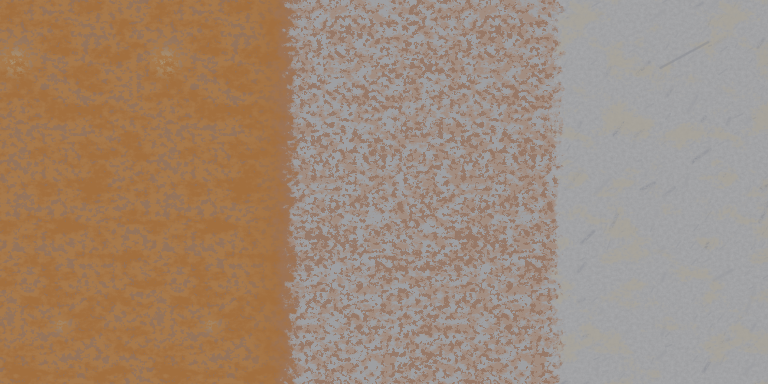
Give the GLSL for this texture, as a WebGL 2 fragment shader.

```glsl
#version 300 es
precision highp float;
// Weathered metal in three stages: full rust, speckled corrosion, scuffed bare steel.
uniform vec2 u_resolution;
out vec4 outColor;

// Layout, in units of canvas height
const float RUST_EDGE = 0.755;
const float STEEL_EDGE = 1.447;
const float TILE = 0.39;
const float RAGGED = 0.035;

// Palette
const vec3 RUST = vec3(0.655, 0.475, 0.295);
const vec3 RUST_DEEP = vec3(0.635, 0.435, 0.245);
const vec3 RUST_MAUVE = vec3(0.555, 0.445, 0.385);
const vec3 RUST_PALE = vec3(0.67, 0.57, 0.44);
const vec3 SPECK = vec3(0.585, 0.455, 0.380);
const vec3 BLUSH = vec3(0.640, 0.540, 0.480);
const vec3 PLATE = vec3(0.620, 0.625, 0.635);
const vec3 STEEL = vec3(0.635, 0.637, 0.645);
const vec3 STEEL_WARM = vec3(0.665, 0.640, 0.585);
const vec3 SCRATCH = vec3(0.525, 0.535, 0.565);

vec2 hash2(vec2 p) {
    vec3 q = fract(p.xyx * vec3(0.1031, 0.1030, 0.0973));
    q += dot(q, q.yzx + 33.33);
    return fract((q.xx + q.yz) * q.zy);
}

float cornerDot(vec2 cell, vec2 offset, float period) {
    float angle = 6.2832 * hash2(vec2(mod(cell.x, period), cell.y) + 17.0).x;
    return dot(vec2(cos(angle), sin(angle)), offset);
}

// Gradient noise that wraps horizontally after a whole number of cells
float noise(vec2 p, float period) {
    vec2 i = floor(p), f = p - i;
    vec2 u = f * f * f * (f * (f * 6.0 - 15.0) + 10.0);
    vec2 e = vec2(1.0, 0.0);
    float low = mix(cornerDot(i, f, period), cornerDot(i + e, f - e, period), u.x);
    float high = mix(cornerDot(i + e.yx, f - e.yx, period), cornerDot(i + 1.0, f - 1.0, period), u.x);
    return mix(low, high, u.y);
}

// Layered noise; cells.x is the number of cells across one tile
float fbm(vec2 p, vec2 cells, float seed) {
    float sum = 0.0, gain = 1.0;
    for (int i = 0; i < 4; i++) {
        sum += gain * noise(p / TILE * cells + vec2(0.0, seed), cells.x);
        cells *= 2.0;
        seed += 31.0;
        gain *= 0.6;
    }
    return sum;
}

float segment(vec2 p, vec2 a, vec2 b) {
    vec2 ap = p - a, ab = b - a;
    return length(ap - ab * clamp(dot(ap, ab) / dot(ab, ab), 0.0, 1.0));
}

// Short slanted scuffs, at most one in each grid cell
float scuffs(vec2 p, float density, float seed) {
    vec2 g = p * density, home = floor(g);
    float ink = 0.0;
    for (int y = -1; y <= 1; y++)
    for (int x = -1; x <= 1; x++) {
        vec2 cell = home + vec2(x, y);
        vec2 r = hash2(cell + seed), s = hash2(cell + seed + 57.0);
        float angle = mix(0.35, 1.25, s.x);
        vec2 reach = vec2(cos(angle), sin(angle)) * mix(0.08, 0.38, s.y);
        float d = segment(g, cell + r - reach, cell + r + reach);
        ink = max(ink, (1.0 - smoothstep(0.01, 0.10, d)) * step(0.45, r.y) * r.x);
    }
    return ink;
}

vec3 rustLayer(vec2 p) {
    float mottle = fbm(p, vec2(22.0, 26.0), 3.0);
    float clouds = fbm(p, vec2(4.0, 8.0), 90.0);
    vec3 c = mix(RUST, RUST_DEEP, smoothstep(-0.3, 0.5, clouds + 0.5 * mottle));
    c = mix(c, RUST_MAUVE, 0.7 * smoothstep(0.08, 0.45, mottle - 0.65 * clouds));
    c = mix(c, RUST_DEEP, 0.6 * smoothstep(0.62, 0.74, p.x));
    // Pale worn patches, repeated with the tile
    vec2 t = vec2(mod(p.x, TILE), p.y);
    float worn = exp(-dot(t - vec2(0.04, 0.84), t - vec2(0.04, 0.84)) * 700.0);
    worn += 0.7 * exp(-dot(t - vec2(0.16, 0.155), t - vec2(0.16, 0.155)) * 2500.0);
    return mix(c, RUST_PALE, worn * smoothstep(-0.25, 0.35, mottle) * step(p.x, 0.7));
}

vec3 speckleLayer(vec2 p) {
    float grain = fbm(p, vec2(26.0, 28.0), 211.0);
    float bands = fbm(p, vec2(3.0, 7.0), 140.0);
    float haze = fbm(p, vec2(11.0, 15.0), 400.0);
    float dense = 0.35 * bands + 0.10 * exp(-pow((p.y - 0.37) / 0.06, 2.0));
    vec3 c = mix(PLATE, BLUSH, 0.85 * smoothstep(-0.25, 0.4, haze + 0.25 * (p.x - 1.0)));
    c = mix(c, SPECK, 0.85 * smoothstep(0.05, 0.28, grain + dense));
    return c;
}

vec3 steelLayer(vec2 p) {
    float fine = fbm(p, vec2(40.0, 44.0), 520.0);
    float broad = fbm(p, vec2(3.0, 5.0), 610.0);
    vec3 c = STEEL + 0.025 * fine;
    c = mix(c, STEEL_WARM, 0.65 * smoothstep(0.05, 0.5, broad + 0.25 * fine));
    float ink = 0.6 * scuffs(p, 13.0, 5.0) + 0.35 * scuffs(p, 27.0, 41.0);
    ink *= smoothstep(-0.5, 0.3, fine - 0.4 * broad);
    ink += 0.5 * (1.0 - smoothstep(0.001, 0.005, segment(p, vec2(1.72, 0.823), vec2(1.844, 0.89))));
    return mix(c, SCRATCH, clamp(ink, 0.0, 0.8));
}

void main() {
    vec2 p = gl_FragCoord.xy / u_resolution.y;
    p.x *= 2.0 * u_resolution.y / u_resolution.x;
    float ragged = RAGGED * fbm(p, vec2(14.0, 16.0), 700.0);
    float x = p.x + ragged;
    vec3 color = mix(rustLayer(p), speckleLayer(p), smoothstep(RUST_EDGE - 0.008, RUST_EDGE + 0.008, x));
    // Brown fringe where the rust breaks up
    color = mix(color, SPECK + vec3(0.02, 0.0, -0.02), 0.7 * exp(-pow((x - 0.745) / 0.022, 2.0)));
    color = mix(color, steelLayer(p), smoothstep(STEEL_EDGE - 0.012, STEEL_EDGE + 0.012, x));
    outColor = vec4(color, 1.0);
}
```
